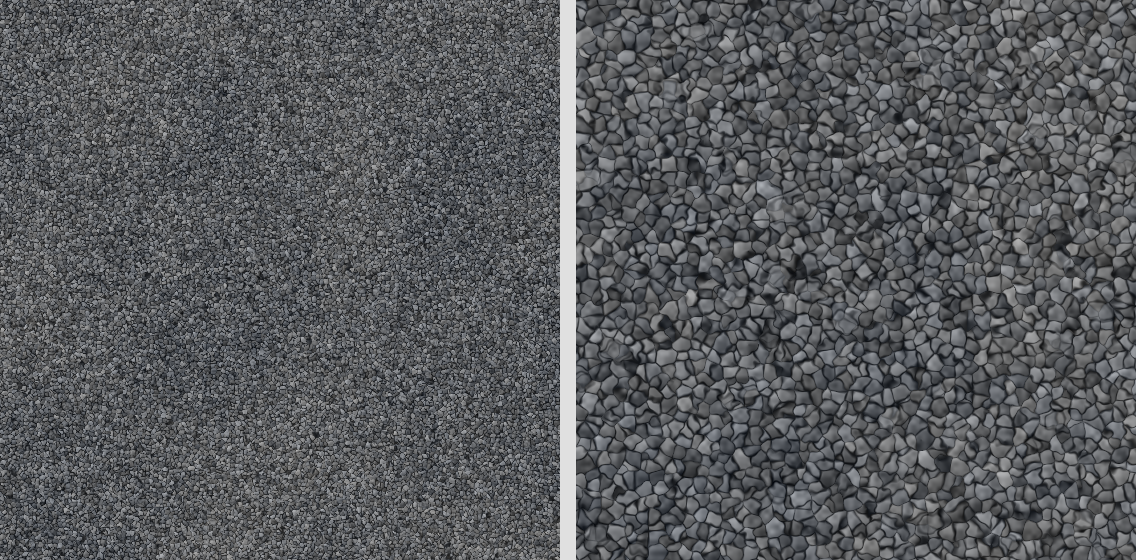
Left, the full canvas; right, a detail of the centre.
Reproduce this texture procedurally as a WebGL 2 fragment shader.

```glsl
#version 300 es
precision highp float;
// Worn asphalt: tightly packed angular grains from a weighted Voronoi diagram,
// dark crevices where two cells meet, a few larger stones pressed in between,
// fine grit on every face and slow, cloudy changes of tone over the surface.

#define GRAINS 138.0        // small grains across the canvas
#define STONES 46.0         // grid cells for larger stones across the canvas
#define STONE_SHARE 0.16    // part of those cells holding a stone
#define GRIT 320.0          // frequency of the fine surface grit
#define GRIT_DEPTH 0.17     // tone range of the grit
#define GAP_WIDTH 0.31      // crevice width in grain units
#define GAP_TONE 0.115      // tone at the bottom of a crevice
#define FACE_TONE 0.435     // mean tone of a grain face
#define FACE_RANGE 0.23     // tone difference between grains
#define RELIEF 0.13         // strength of the slanting light
#define CLOUD_DEPTH 0.075   // tone range of the large patches

uniform vec2 u_resolution;
out vec4 fragColor;

// Integer hash: three values in 0..1 for a cell and a layer number
vec3 hash(vec2 cell, int layer) {
  uvec3 v = uvec3(ivec3(ivec2(cell), layer)) * 1664525u + 1013904223u;
  v.x += v.y * v.z; v.y += v.z * v.x; v.z += v.x * v.y;
  v ^= v >> 16u;
  v.x += v.y * v.z; v.y += v.z * v.x; v.z += v.x * v.y;
  return vec3(v >> 8u) / 16777215.0;
}

// Smooth value noise, three independent channels
vec3 noise(vec2 p, int layer) {
  vec2 i = floor(p), f = fract(p);
  f = f * f * (3.0 - 2.0 * f);
  vec3 low = mix(hash(i, layer), hash(i + vec2(1, 0), layer), f.x);
  vec3 high = mix(hash(i + vec2(0, 1), layer), hash(i + vec2(1, 1), layer), f.x);
  return mix(low, high, f.y);
}

// Packed grains: returns the distance to the crevice, the offset from the
// grain centre and, through traits, the random values of the grain
vec3 grains(vec2 p, out vec3 traits) {
  vec2 home = floor(p), offset = vec2(0);
  float nearest = 9.0, second = 9.0;
  for (int y = -1; y <= 1; y++)
    for (int x = -1; x <= 1; x++) {
      vec2 cell = home + vec2(x, y);
      vec3 h = hash(cell, 1);
      vec2 toGrain = p - cell - h.xy;
      float d = length(toGrain) - 0.28 * h.z * h.z;
      if (d < nearest) {
        second = nearest;
        nearest = d;
        offset = toGrain;
        traits = hash(cell, 2);
      } else {
        second = min(second, d);
      }
    }
  return vec3(second - nearest, offset);
}

// Scattered stones: returns the signed distance to the closest outline
// and its offset from the stone centre
vec3 stones(vec2 p, out vec3 traits) {
  vec2 home = floor(p);
  vec3 found = vec3(9.0, 0.0, 0.0);
  traits = vec3(0.5);
  for (int y = -1; y <= 1; y++)
    for (int x = -1; x <= 1; x++) {
      vec2 cell = home + vec2(x, y);
      vec3 place = hash(cell, 3), kind = hash(cell, 4);
      if (place.z > STONE_SHARE) continue;
      vec2 q = p - cell - place.xy;
      float angle = 6.2832 * kind.x;
      vec2 turned = mat2(cos(angle), sin(angle), -sin(angle), cos(angle)) * q;
      float d = length(turned * vec2(0.88, 1.18)) - mix(0.20, 0.42, kind.y * kind.y);
      if (d < found.x) {
        found = vec3(d, q);
        traits = kind;
      }
    }
  return found;
}

void main() {
  vec2 uv = gl_FragCoord.xy / u_resolution.y;
  float pixel = 1.0 / u_resolution.y;
  vec2 light = normalize(vec2(-0.6, 0.8));

  // Noise layers shared by all parts
  vec3 warp = noise(uv * GRAINS * 1.7, 5) - 0.5;
  vec3 grit = noise(uv * GRIT, 6) - 0.5;
  vec3 cloud = 0.6 * noise(uv * 5.0, 7) + 0.4 * noise(uv * 13.0, 8) - 0.5;

  // Small grains, with crevices that open and close along their length
  vec3 grainTraits, stoneTraits;
  vec3 grain = grains(uv * GRAINS + 0.45 * warp.xy, grainTraits);
  float gapEdge = max(GAP_WIDTH, pixel * GRAINS);
  float raised = smoothstep(-0.08, gapEdge, grain.x + 0.22 * warp.z);
  float face = FACE_TONE + FACE_RANGE * (grainTraits.x - 0.5)
             + RELIEF * dot(grain.yz, light);
  float tone = mix(GAP_TONE, face, raised);

  // Larger stones, flatter and edged by a thin shadow
  vec3 stone = stones(uv * STONES + 0.22 * warp.xy, stoneTraits);
  float blur = max(0.06, pixel * STONES);
  float body = 1.0 - smoothstep(-blur, 0.0, stone.x);
  float rim = 1.0 - smoothstep(0.0, 1.3 * blur, abs(stone.x));
  float stoneFace = FACE_TONE - 0.03 + 0.17 * (stoneTraits.z - 0.4)
                  + RELIEF * dot(stone.yz, light) + 0.12 * (raised - 0.65);
  tone = mix(tone, stoneFace, 0.85 * body);
  tone *= 1.0 - 0.4 * rim;

  // Grit, patches and a slight tint from warm to cool
  tone += GRIT_DEPTH * grit.x * mix(0.6, 1.0, raised) + CLOUD_DEPTH * cloud.x;
  float cool = 0.012 + 0.022 * (grainTraits.y - 0.5) - 0.02 * cloud.x;
  vec3 color = tone + vec3(-0.5, 0.1, 1.0) * cool;
  fragColor = vec4(clamp(color, 0.0, 1.0), 1.0);
}
```
